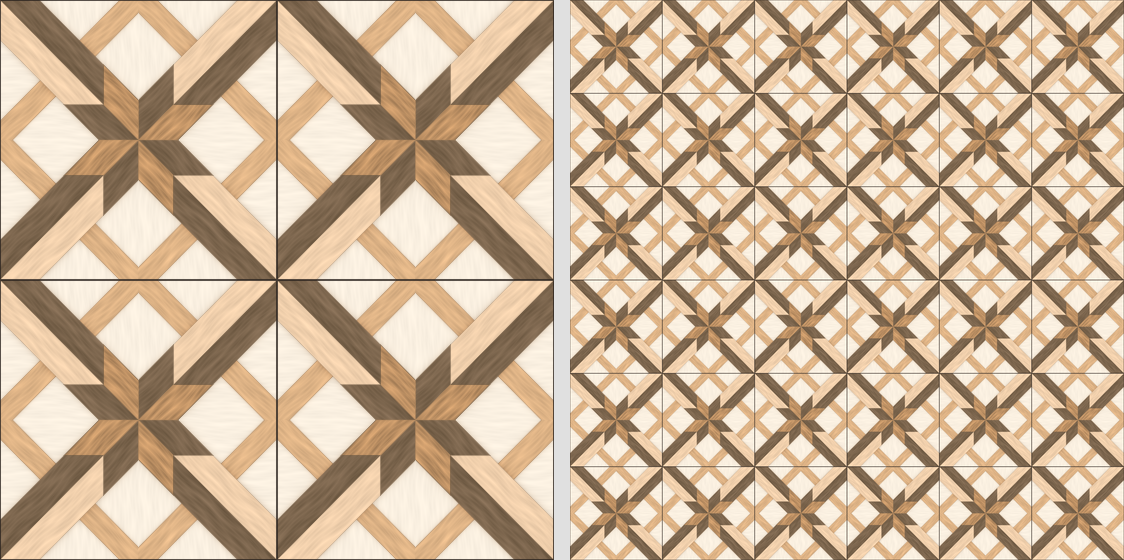
Left: one tile. Right: repeated 3 by 3.
This pattern is drawn by a WebGL 1 fragment shader. Its source:

```glsl
precision highp float;

uniform vec2 u_resolution;

#define TILES 2.0
#define BAND 0.142
#define STAR 0.126
#define FRAME_IN 0.455
#define FRAME_OUT 0.567
#define GROUT 0.0032
#define CREAM vec3(0.985, 0.945, 0.885)
#define TAN vec3(0.95, 0.82, 0.68)
#define HONEY vec3(0.88, 0.71, 0.53)
#define OAK vec3(0.76, 0.58, 0.40)
#define WALNUT_LIGHT vec3(0.57, 0.47, 0.37)
#define WALNUT_DARK vec3(0.43, 0.35, 0.26)

const float DIAG = 0.70711;

vec2 hash2(vec2 c) {
  vec2 k = vec2(dot(c, vec2(127.1, 311.7)), dot(c, vec2(269.5, 183.3)));
  return fract(sin(k) * 4375.85);
}

// Distance to the nearest scattered point
float cellular(vec2 q) {
  vec2 cell = floor(q), f = fract(q);
  float nearest = 2.0;
  for (int j = -1; j <= 1; j++) {
    for (int i = -1; i <= 1; i++) {
      vec2 o = vec2(float(i), float(j));
      vec2 r = o + hash2(cell + o) - f;
      nearest = min(nearest, dot(r, r));
    }
  }
  return sqrt(nearest);
}

// Wood grain around zero: q.x runs along the fibres, q.y across them
float grain(vec2 q, float seed) {
  float bend = sin(q.x * 11.0 + seed) + 0.5 * sin(q.x * 27.0 + q.y * 19.0 + seed * 2.3);
  float rings = sin(q.y * 95.0 + bend * 1.4 + seed)
              + 0.7 * sin(q.y * 171.0 - bend * 2.1 + seed * 1.7);
  float pores = cellular(vec2(q.x * 10.0, q.y * 85.0 + bend * 0.5) + seed * 7.0);
  return 0.16 * rings + 1.1 * (pores - 0.48);
}

// Antialiased inside of a signed distance
float fill(float d, float px) {
  return 1.0 - smoothstep(-px, px, d);
}

float line(float d, float halfWidth, float px) {
  return fill(abs(d) - halfWidth, px);
}

void main() {
  vec2 p = fract(gl_FragCoord.xy / u_resolution * TILES) - 0.5;
  float px = 0.7 * TILES / min(u_resolution.x, u_resolution.y);
  vec2 a = abs(p);
  vec2 quadrant = vec2(p.x < 0.0 ? -1.0 : 1.0, p.y < 0.0 ? -1.0 : 1.0);
  bool upright = a.y > a.x;

  // Distances to the crossing bands, the star and the diamond frames
  float diagonal = abs(a.x - a.y) * DIAG;
  float band = diagonal - BAND * DIAG;
  float star = max(min(a.x, a.y) - STAR, band);
  float ring = a.x + a.y;
  float frame = max(FRAME_IN - ring, ring - FRAME_OUT) * DIAG;

  // Alternate side of each arm, signed for smooth edges
  float spoke = min(min(a.x, a.y), diagonal);
  float turn = (upright ? 1.0 : -1.0) * quadrant.x * quadrant.y;
  float alternate = fill(turn * spoke, px);

  // Grain follows the length of each piece
  float side = upright ? quadrant.y * 2.0 : quadrant.x * 3.0;
  float seed = dot(quadrant, vec2(3.7, 9.1)) + side;
  float panelGrain = grain(upright ? p.yx : p, side);
  float frameGrain = grain(vec2(a.x - a.y, ring) * DIAG, seed + 4.0);
  float bandGrain = grain(vec2(ring, a.x - a.y) * DIAG, seed);

  // Pale panels
  vec3 color = CREAM * (1.0 + 0.035 * panelGrain);

  // Diamond frames with a scored outline
  color *= 1.0 - vec3(0.08, 0.11, 0.14) * exp(-max(frame, 0.0) * 160.0);
  vec3 honey = HONEY * (1.0 + 0.12 * frameGrain);
  color = mix(color, honey, fill(frame, px));
  color = mix(color, OAK * 0.85, 0.6 * line(frame, 0.001, px));
  color *= 1.0 - vec3(0.10, 0.13, 0.16) * exp(-max(band, 0.0) * 110.0);

  // Crossing bands, half walnut and half tan
  float shade = 0.62 + 0.65 * bandGrain - 0.35 * (1.0 - diagonal / (BAND * DIAG));
  vec3 walnut = mix(WALNUT_DARK, WALNUT_LIGHT, clamp(shade, -0.3, 1.2));
  vec3 tan_ = TAN * (1.0 + 0.09 * bandGrain);
  color = mix(color, mix(tan_, walnut, alternate), fill(band, px));
  color = mix(color, WALNUT_DARK, 0.3 * line(band, 0.0008, px));

  // Eight-pointed star with the woods swapped
  vec3 oak = OAK * (1.0 + 0.24 * bandGrain);
  float inStar = fill(star, px);
  color = mix(color, mix(walnut, oak, alternate), inStar);
  color = mix(color, WALNUT_DARK * 0.9, 0.5 * line(star, 0.001, px));
  color = mix(color, OAK * 0.9, 0.65 * inStar * line(spoke, 0.001, px));

  // Grout between tiles
  float border = 0.5 - max(a.x, a.y);
  color = mix(color, vec3(0.17, 0.14, 0.12), 0.9 * fill(border - GROUT, px));

  gl_FragColor = vec4(clamp(color, 0.0, 1.0), 1.0);
}
```
